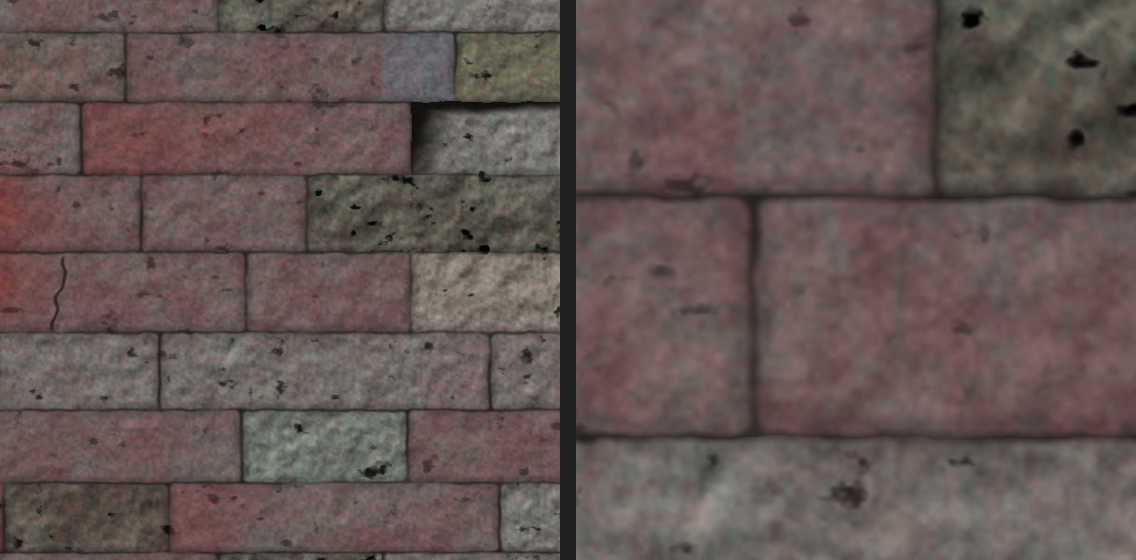
Left: the whole. Right: its middle third, enlarged.
Reproduce this texture procedurally as a three.js fragment shader.

```glsl
varying vec2 vUv;

float hash(vec2 p) {
  vec3 q = fract(vec3(p.xyx) * 0.1031);
  q += dot(q, q.yzx + 33.33);
  return fract((q.x + q.y) * q.z);
}

float noise(vec2 p) {
  vec2 i = floor(p), f = fract(p);
  f = f * f * (3.0 - 2.0 * f);
  return mix(mix(hash(i), hash(i + vec2(1, 0)), f.x),
             mix(hash(i + vec2(0, 1)), hash(i + vec2(1, 1)), f.x), f.y);
}

float fbm(vec2 p) {
  float sum = 0.0, amp = 0.5;
  for (int i = 0; i < 4; i++) {
    sum += amp * noise(p);
    p = p * 2.03 + 17.3;
    amp *= 0.5;
  }
  return sum / 0.9375;
}

// Start of the short brick in each of eight courses
float courseOffset(float course) {
  vec4 slot = vec4(equal(vec4(0, 1, 2, 3), vec4(mod(course, 4.0))));
  return dot(slot, course < 4.0 ? vec4(0.007, 0.432, -0.01, 0.439)
                                : vec4(0.252, -0.15, -0.072, 0.39));
}

void main() {
  vec2 uv = vUv + 0.006 * (vec2(fbm(vUv * 38.0 + 60.0), fbm(vUv * 38.0 + 90.0)) - 0.5);

  // Courses of slightly uneven height
  float rise = (uv.y - 0.0132) / 0.1327;
  rise += 0.083 * sin(rise * 0.8976);
  float course = mod(floor(rise), 8.0);

  // Alternating short and long bricks
  float along = uv.x - courseOffset(course);
  float pair = floor(along / 0.885);
  along -= pair * 0.885;
  bool isShort = along < 0.295;
  float width = isShort ? 0.295 : 0.59;
  vec2 local = vec2(along - (isShort ? 0.0 : 0.295), fract(rise) * 0.1327);
  float left = uv.x - local.x;
  float middle = left + width * 0.5;
  float seed = hash(vec2(course * 7.0 + pair + 31.0, width * 90.0));

  // Rounded brick outline
  vec2 halfSize = vec2(width, 0.1327) * 0.5;
  vec2 corner = abs(local - halfSize) - halfSize + vec2(0.0115, 0.0105);
  float edge = length(max(corner, 0.0)) + min(max(corner.x, corner.y), 0.0) - 0.008;

  // Clay colour: red long bricks, grey short ones, weathered to the right
  bool midCourse = course == 3.0 || course == 4.0;
  float grey = midCourse ? step(0.54, left) : (isShort ? 1.0 : 0.0);
  grey *= smoothstep(-0.2, 0.5, middle);
  if (course == 2.0) grey = 0.6;
  if (course == 7.0 && left > 0.6) grey = 0.75;
  float mottle = fbm(uv * 17.0 + seed * 40.0);
  float blotch = fbm(uv * 7.0 + 5.0);
  vec3 redClay = mix(vec3(0.415, 0.315, 0.315), vec3(0.42, 0.375, 0.365),
                     smoothstep(0.3, 0.7, mottle) * 0.75 + 0.12 * seed);
  vec3 greyClay = mix(vec3(0.42, 0.405, 0.385), vec3(0.47, 0.475, 0.455), mottle);
  if (course == 6.0) greyClay *= vec3(0.9, 0.88, 0.76);
  if (course == 1.0) greyClay *= vec3(0.96, 1.02, 0.99);
  if (course == 3.0) greyClay *= vec3(1.14, 1.08, 1.03);
  vec3 color = mix(redClay, greyClay, clamp(grey + 0.5 * (blotch - 0.5), 0.0, 1.0));

  // Sooty bricks and the discoloured ends of two long bricks
  bool sooty = (course == 0.0 && middle < 0.3) || (course == 4.0 && middle > 0.7)
            || (course == 7.0 && isShort);
  if (sooty) color *= mix(vec3(0.62, 0.6, 0.55), vec3(0.94, 0.92, 0.86), mottle);
  float brickEnd = isShort ? 0.0 : smoothstep(0.452, 0.466, local.x);
  if (course == 6.0) color = mix(color, vec3(0.39, 0.42, 0.45), 0.65 * brickEnd);
  if (course == 2.0) color = mix(color, vec3(0.45, 0.39, 0.39), 0.65 * brickEnd);

  // Red staining at the left and on the brightest brick
  float stain = exp(-uv.x * 16.0) * smoothstep(0.4, 0.5, uv.y) * smoothstep(0.74, 0.64, uv.y);
  if (course == 5.0 && !isShort) stain += 0.5 * smoothstep(0.75, 0.1, uv.x);
  if (course == 0.0 && !isShort) stain += 0.35 * smoothstep(0.48, 0.33, uv.x);
  color = mix(color, vec3(0.47, 0.245, 0.23), clamp(stain, 0.0, 0.8));

  // Rough stone relief, grain and pits
  float rough = 0.65 + 0.65 * grey + (sooty ? 0.35 : 0.0);
  float relief = fbm(uv * 34.0) - fbm(uv * 34.0 + vec2(-0.2, 0.3));
  float grain = noise(uv * 150.0) * 0.6 + noise(uv * 235.0 + 9.0) * 0.4 - 0.5;
  color *= 1.0 + rough * 0.75 * relief + 0.27 * grain;
  color += 0.045 * (noise(uv * 120.0 + 70.0) - 0.5) * vec3(1.0, -0.5, -0.3);
  float pits = smoothstep(0.69, 0.84, fbm(uv * vec2(30.0, 38.0) + 44.0));
  color *= 1.0 - 0.6 * rough * pits;

  // Worn rims, catching light along the top
  float rim = smoothstep(-0.014, -0.002, edge);
  color *= 1.0 - 0.16 * rim;
  color += 0.07 * rim * smoothstep(0.1, 0.124, local.y) * noise(uv * 28.0);

  // Dark joints, partly filled
  float joint = smoothstep(-0.003, 0.0045, edge);
  float filled = smoothstep(0.38, 0.75, fbm(uv * 13.0 + 23.0));
  color = mix(color, vec3(0.13, 0.115, 0.10), joint * (0.92 - 0.55 * filled));

  // Slanting crack
  float crackX = 0.106 + 0.16 * (uv.y - 0.478) + 0.012 * (noise(vec2(uv.y * 45.0, 3.0)) - 0.5);
  float crack = smoothstep(0.005, 0.001, abs(uv.x - crackX));
  crack *= smoothstep(0.405, 0.415, uv.y) * smoothstep(0.548, 0.535, uv.y);
  color = mix(color, vec3(0.15, 0.11, 0.10), 0.8 * crack);

  // Deep hollow under the overhang of a recessed brick
  if (course == 5.0 && left > 0.6) {
    vec2 depth = vec2(local.x, 0.1327 - local.y);
    float wobble = 0.035 * (fbm(uv * 22.0 + 12.0) - 0.5);
    float roof = smoothstep(0.034, 0.01, depth.y + depth.x * 0.04 + wobble * 0.4);
    float side = smoothstep(0.105, 0.02, depth.x + depth.y * 0.35 + wobble);
    color = mix(color, vec3(0.055, 0.05, 0.045), max(roof, side) * 0.95);
  }

  gl_FragColor = vec4(clamp(color, 0.0, 1.0), 1.0);
}
```
